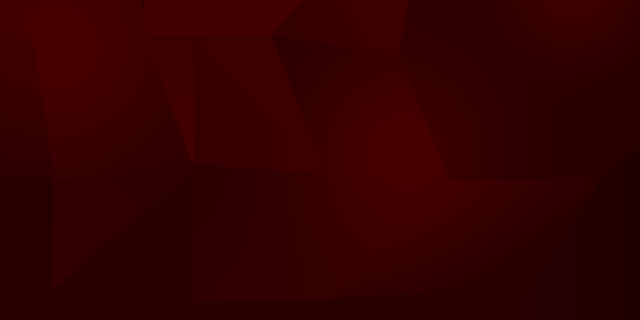
Write a WebGL 1 fragment shader that draws this background.

```glsl
precision highp float;
// Dark red backdrop of large faceted planes lit by three soft glows.

uniform vec2 u_resolution;

#define ASPECT 2.0
#define GLOW_STRENGTH 0.10
#define CENTER_GLOW vec3(1.25, 0.518, 0.30)
#define LEFT_GLOW vec3(0.22, 0.81, 0.26)
#define CORNER_GLOW vec3(1.80, 1.04, 0.20)
#define BASE_RED 0.155

// Soft round light: xy is the centre, z the radius.
float spot(vec2 p, vec3 light) {
  vec2 d = (p - light.xy) / light.z;
  return exp(-dot(d, d));
}

// Signed distance to the line a-b, positive on its right side.
float side(vec2 p, vec2 a, vec2 b) {
  vec2 e = normalize(b - a);
  return dot(p - a, vec2(e.y, -e.x));
}

// Smooth mask of a convex quad with clockwise corners.
float quadMask(vec2 p, vec2 a, vec2 b, vec2 c, vec2 d) {
  float inner = min(min(side(p, a, b), side(p, b, c)),
                    min(side(p, c, d), side(p, d, a)));
  return clamp(inner * u_resolution.y + 1.0, 0.0, 1.0);
}

// Paints one plane: shade = (red at corner a, slope in x, slope in y, glow gain).
void facet(inout float red, vec2 p, float glow,
           vec2 a, vec2 b, vec2 c, vec2 d, vec4 shade) {
  float lit = shade.x + dot(shade.yz, p - a) + shade.w * glow;
  red = mix(red, lit, quadMask(p, a, b, c, d));
}

void main() {
  vec2 p = gl_FragCoord.xy / u_resolution * vec2(ASPECT, 1.0);
  float glow = GLOW_STRENGTH * (spot(p, CENTER_GLOW) + spot(p, LEFT_GLOW)
             + 1.3 * spot(p, CORNER_GLOW));

  // Corners shared by neighbouring planes
  vec2 leftTop = vec2(0.104, 0.870);
  vec2 leftMid = vec2(0.169, 0.432);
  vec2 leftLow = vec2(0.169, 0.100);
  vec2 ridgeTop = vec2(0.456, 0.887);
  vec2 ridgeLow = vec2(0.604, 0.484);
  vec2 footLow = vec2(0.604, 0.060);
  vec2 peak = vec2(0.846, 0.890);
  vec2 valley = vec2(1.020, 0.448);
  vec2 shoulder = vec2(1.242, 0.828);
  vec2 hub = vec2(1.406, 0.432);
  vec2 hubLow = vec2(1.042, 0.070);
  vec2 rightMid = vec2(1.880, 0.440);
  vec2 rightLow = vec2(1.510, 0.100);

  float red = BASE_RED;

  // Upper right
  facet(red, p, glow, vec2(1.15, 1.1), vec2(2.1, 1.1), vec2(2.1, 0.44),
        vec2(1.15, 0.432), vec4(0.178, -0.025, 0.0, 0.7));
  facet(red, p, glow, peak, shoulder, hub, valley,
        vec4(0.17, 0.03, 0.0, 1.0));
  facet(red, p, glow, peak, vec2(0.94, 1.01), vec2(1.276, 1.01), shoulder,
        vec4(0.20, 0.10, 0.05, 0.0));

  // Upper left
  facet(red, p, glow, vec2(0.0, 1.01), vec2(0.43, 1.03), ridgeLow, leftMid,
        vec4(0.24, -0.05, 0.06, 0.6));
  facet(red, p, glow, vec2(-0.1, 1.125), leftTop, leftMid, vec2(-0.1, 0.432),
        vec4(0.27, 0.0, 0.14, 0.2));
  facet(red, p, glow, vec2(0.45, 1.01), vec2(0.95, 1.01), peak, ridgeTop,
        vec4(0.265, 0.0, 0.02, 0.0));
  facet(red, p, glow, ridgeTop, peak, valley, ridgeLow,
        vec4(0.225, 0.02, 0.0, 0.1));
  facet(red, p, glow, vec2(0.604, 0.87), mix(vec2(0.604, 0.87), valley, 0.5),
        valley, ridgeLow, vec4(0.213, 0.04, 0.0, 0.2));
  facet(red, p, glow, ridgeTop, vec2(0.604, 0.87), ridgeLow,
        mix(ridgeTop, ridgeLow, 0.5), vec4(0.235, 0.0, -0.07, 0.0));

  // Lower half
  facet(red, p, glow, vec2(-0.1, 0.432), leftMid, leftLow, vec2(-0.1, 0.03),
        vec4(0.15, 0.0, -0.04, 0.0));
  facet(red, p, glow, ridgeLow, footLow, vec2(0.4, 0.08), leftLow,
        vec4(0.165, 0.0, 0.01, 0.0));
  facet(red, p, glow, leftMid, ridgeLow, mix(ridgeLow, leftLow, 0.5), leftLow,
        vec4(0.19, -0.02, -0.02, 0.0));
  facet(red, p, glow, ridgeLow, hub, hubLow, footLow,
        vec4(0.168, 0.04, -0.04, 0.8));
  facet(red, p, glow, hub, rightMid, rightLow, hubLow,
        vec4(0.215, -0.09, 0.15, 0.7));
  facet(red, p, glow, rightMid, vec2(2.02, 0.652), vec2(2.1, -0.1),
        vec2(1.40, 0.0), vec4(0.135, -0.06, 0.0, 0.0));

  gl_FragColor = vec4(red, 0.0, 0.0, 1.0);
}
```
